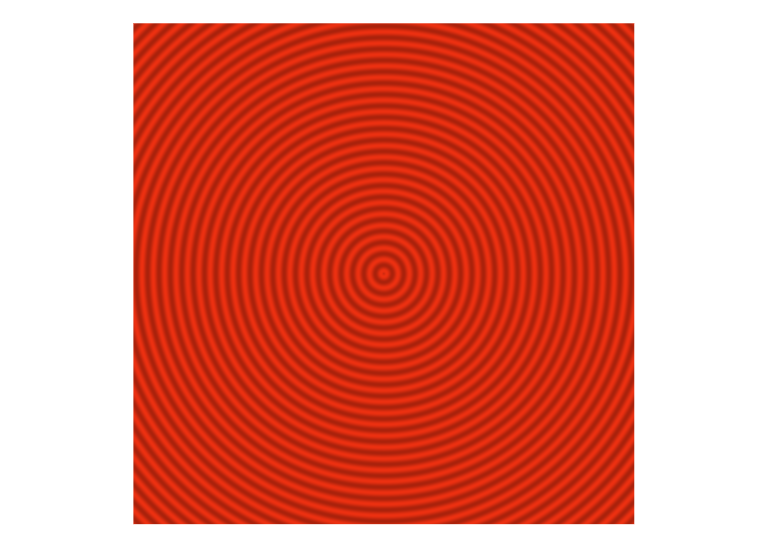
Reproduce this background procedurally as a Shadertoy shader.

```glsl
// Draws a red square of fine concentric sine ripples, centred on white.
#define HALF_SIDE 0.457
#define RING_COUNT 22.0
#define CENTRE_OFFSET vec2(-0.0003, 0.0005)
#define PAPER vec3(1.0)
#define CREST_RED vec3(0.925, 0.188, 0.065)
#define TROUGH_RED vec3(0.665, 0.132, 0.045)

const float TAU = 6.2831853;

// Signed distance to an axis-aligned square
float squareDistance(vec2 p, float halfSide) {
    vec2 d = abs(p) - halfSide;
    return length(max(d, 0.0)) + min(max(d.x, d.y), 0.0);
}

// Circular wave from 0 (trough) to 1 (crest), rising from the centre
float ripple(vec2 p) {
    float cycles = length(p) / HALF_SIDE * RING_COUNT;
    return 0.5 + 0.5 * sin(TAU * cycles);
}

void mainImage(out vec4 fragColor, in vec2 fragCoord) {
    // Centred coordinates in units of the canvas height
    vec2 p = (fragCoord - 0.5 * iResolution.xy) / iResolution.y - CENTRE_OFFSET;
    float pixel = 1.0 / iResolution.y;

    // Ripples inside the square, with a softened border
    vec3 rings = mix(TROUGH_RED, CREST_RED, ripple(p));
    float coverage = clamp(0.5 - squareDistance(p, HALF_SIDE) / pixel, 0.0, 1.0);

    fragColor = vec4(mix(PAPER, rings, coverage), 1.0);
}
```
